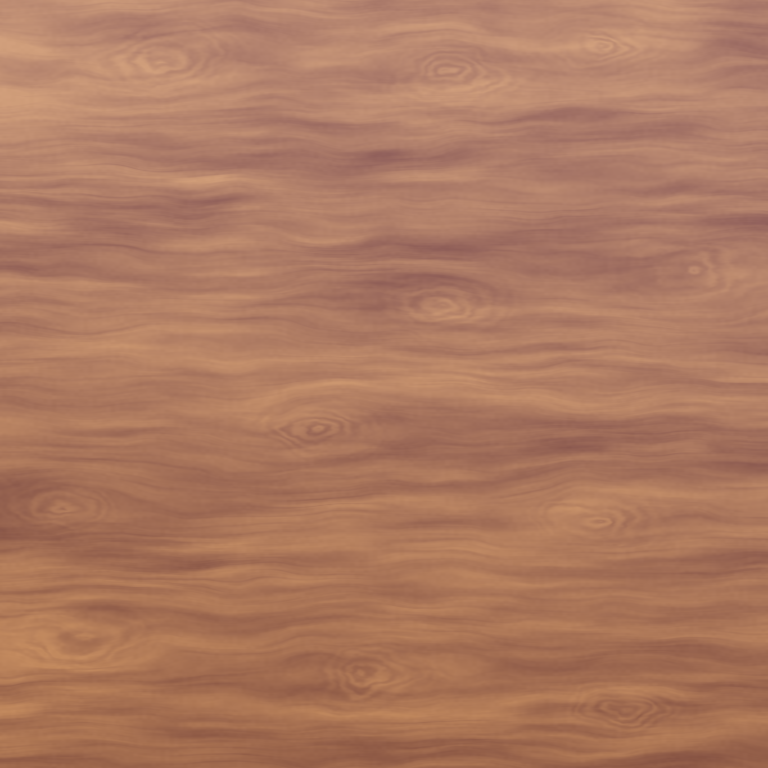
Give the GLSL for this texture, as a Shadertoy shader.

```glsl
// Smooth reddish-brown wood with wavy horizontal grain and a few soft oval knots.

float hash(vec2 p) {
    vec3 q = fract(vec3(p.xyx) * vec3(0.1031, 0.1030, 0.0973));
    q += dot(q, q.yzx + 33.33);
    return fract((q.x + q.y) * q.z);
}

float noise(vec2 p) {
    vec2 i = floor(p), f = fract(p);
    f = f * f * f * (f * (f * 6.0 - 15.0) + 10.0);
    return mix(mix(hash(i), hash(i + vec2(1, 0)), f.x),
               mix(hash(i + vec2(0, 1)), hash(i + vec2(1, 1)), f.x), f.y);
}

// Layered noise, turned a little per octave to hide the lattice
float fbm(vec2 p) {
    float sum = 0.0, weight = 0.5;
    for (int i = 0; i < 4; i++) {
        sum += weight * noise(p);
        p = mat2(0.98, 0.17, -0.17, 0.98) * p * 2.03 + 17.3;
        weight *= 0.5;
    }
    return sum / 0.9375;
}

// Soft lines along the mid level of a noise field
float veins(vec2 p, float width) {
    return 1.0 - smoothstep(0.0, width, abs(noise(p) - 0.5));
}

// Scattered knots: x = grain offset, y = knot mask, z = ring pattern
vec3 knots(vec2 p) {
    vec3 result = vec3(0.0);
    vec2 grid = vec2(3.0, 4.0), cell = floor(p * grid);
    for (int j = -1; j <= 1; j++)
    for (int i = -1; i <= 1; i++) {
        vec2 id = cell + vec2(i, j) + 40.0;
        if (hash(id + 7.7) > 0.68) continue;
        vec2 jitter = vec2(hash(id + 1.3), hash(id + 5.9));
        vec2 center = (id - 40.0 + 0.2 + 0.6 * jitter) / grid;
        float size = mix(0.75, 1.2, hash(id + 3.1));
        vec2 d = (p - center) / (size * vec2(0.062, 0.029));
        vec2 q = p * vec2(17, 36);
        d += 0.75 * (vec2(fbm(q + id), fbm(q - id)) - 0.5);
        float r = length(d);
        float mask = exp(-r * r * 0.75);
        float rings = 0.5 + 0.5 * sin(r * 17.0 + 7.0 * noise(d * 1.2 + id));
        result.x -= d.y * 0.014 * size * exp(-r * r * 0.25);
        result.y += mask;
        result.z += mask * (rings - 0.5) * mix(0.2, 1.2, noise(d * 1.9 - id));
    }
    return result;
}

void mainImage(out vec4 fragColor, in vec2 fragCoord) {
    vec2 uv = fragCoord / iResolution.xy;
    vec3 knot = knots(uv);

    // Bend the grain with broad waves, small ripples and the knots
    vec2 p = uv;
    p.y += 0.030 * (fbm(uv * vec2(2.6, 6.0) + 3.0) - 0.5);
    p.y += 0.014 * (noise(uv * vec2(9.0, 19.0) + 11.0) - 0.5);
    p.y += 0.007 * (noise(uv * vec2(20.0, 42.0) + 23.0) - 0.5);
    p.y += knot.x;

    // Grain from wide bands down to fine fibres
    float bands = fbm(p * vec2(1.5, 10.0) + 5.0) - 0.5;
    float streaks = fbm(p * vec2(3.8, 34.0) + 31.0) - 0.5;
    float fibres = fbm(p * vec2(7.0, 78.0) + 57.0) - 0.5;
    float patches = fbm(uv * vec2(5.0, 14.0) + 71.0) - 0.5;
    float strength = mix(0.6, 1.4, noise(uv * vec2(4.0, 11.0) + 43.0));
    float tone = 0.57 + 0.72 * bands + 0.72 * streaks + 0.86 * strength * fibres + 0.4 * patches;

    // Dark veins that fade in and out along the grain
    float presence = smoothstep(0.35, 0.75, noise(p * vec2(5.0, 21.0) + 83.0));
    tone -= 0.17 * presence * veins(p * vec2(5.0, 62.0) + 91.0, 0.28);
    tone -= 0.14 * veins(p * vec2(7.0, 96.0) + 101.0, 0.30) * (1.0 - 0.6 * presence);

    // Pale knot hearts with broken, soft rings
    tone += 0.13 * min(knot.y, 1.0) + 0.42 * knot.z;

    // Cooler and paler at the top, warmer and deeper below
    float light = smoothstep(0.0, 1.0, uv.y * 0.92 + 0.06 + 0.12 * (uv.x - 0.3));
    vec3 dark = mix(vec3(0.545, 0.34, 0.265), vec3(0.605, 0.415, 0.385), light);
    vec3 pale = mix(vec3(0.735, 0.512, 0.35), vec3(0.795, 0.60, 0.475), light);
    vec3 color = mix(dark, pale, clamp(tone, -0.15, 1.12));

    // Light surface speckle
    color += 0.014 * (noise(uv * vec2(170.0, 230.0)) - 0.5);
    fragColor = vec4(color, 1.0);
}
```
